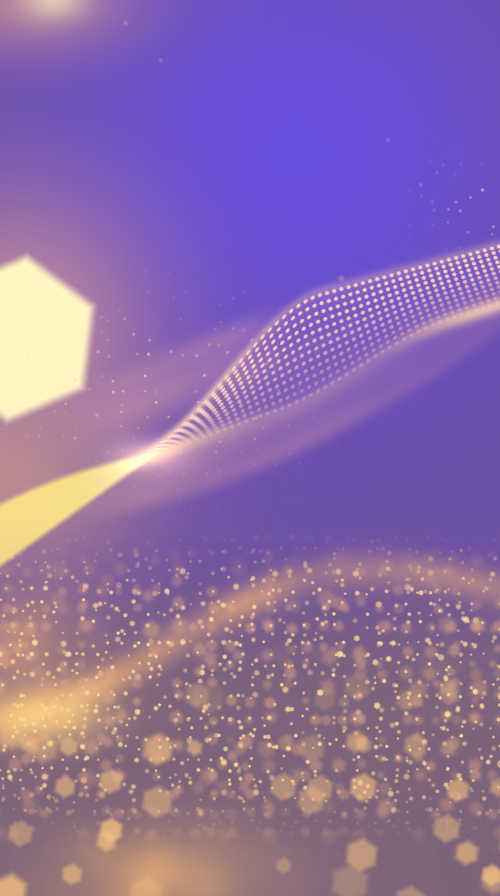
Write a Shadertoy shader that draws this background.

```glsl
// Golden dotted wave and glittering bokeh over a violet haze.

float hash(vec2 p) {
    p = fract(p * vec2(0.1031, 0.1137));
    p += dot(p, p.yx + 33.33);
    return fract((p.x + p.y) * p.x * 17.0);
}

float gradientDot(vec2 cell, vec2 offset) {
    float a = 6.2832 * hash(cell + 19.0);
    return dot(vec2(cos(a), sin(a)), offset);
}

float noise(vec2 p) {
    vec2 i = floor(p), f = fract(p);
    vec2 s = f * f * (3.0 - 2.0 * f), e = vec2(1, 0);
    return mix(mix(gradientDot(i, f), gradientDot(i + e, f - e), s.x),
               mix(gradientDot(i + e.yx, f - e.yx), gradientDot(i + 1.0, f - 1.0), s.x), s.y);
}

// Soft elliptical light
float glow(vec2 p, vec2 centre, vec2 size) {
    vec2 q = (p - centre) / size;
    return exp(-dot(q, q));
}

// Filled strip between two heights
float band(float y, float low, float high, float soft) {
    return smoothstep(low - soft, low + soft, y) * (1.0 - smoothstep(high - soft, high + soft, y));
}

// Distance from the centre of a slightly tilted hexagon to its side
float hexagon(vec2 p) {
    p = abs(mat2(0.993, 0.12, -0.12, 0.993) * p);
    return max(p.x, dot(p, vec2(0.5, 0.866)));
}

// One scattered disc per grid cell; radius and softness are in cell units
float scatter(vec2 p, float cells, float radius, float soft, float density, float seed) {
    vec2 g = p * cells + seed * 7.3, id = floor(g) + seed * 31.0;
    float r = radius * mix(0.55, 1.0, hash(id + 5.0));
    vec2 jitter = vec2(hash(id), hash(id + 71.0)) - 0.5;
    vec2 d = fract(g) - 0.5 - jitter * (1.0 - 2.0 * (radius + soft));
    float lit = step(hash(id + 23.0), density) * mix(0.4, 1.0, hash(id + 47.0));
    return lit * (1.0 - smoothstep(r - soft, r + soft, hexagon(d)));
}

void mainImage(out vec4 fragColor, in vec2 fragCoord) {
    vec2 p = fragCoord / iResolution.y;
    float x = p.x, y = p.y;
    float pixel = 1.0 / iResolution.y;
    vec3 gold = vec3(1.0, 0.83, 0.5), cream = vec3(1.0, 0.96, 0.76), rose = vec3(0.86, 0.61, 0.67);

    // Violet backdrop with warm light on the left
    vec3 col = mix(vec3(0.49, 0.39, 0.48), vec3(0.42, 0.31, 0.65), smoothstep(0.2, 0.45, y));
    col = mix(col, vec3(0.41, 0.31, 0.87), glow(p, vec2(0.33, 0.83), vec2(0.27, 0.25)));
    col = mix(col, rose * 0.92, 0.9 * glow(p, vec2(0.02, 0.63), vec2(0.15, 0.16)));
    col = mix(col, vec3(0.78, 0.58, 0.55), 0.8 * glow(p, vec2(0.0, 0.46), vec2(0.15, 0.09)));
    col = mix(col, rose * 0.9, 0.8 * glow(p, vec2(0.03, 1.0), vec2(0.12, 0.06)));
    col = mix(col, cream, 0.6 * glow(p, vec2(0.06, 1.0), vec2(0.035, 0.022)));

    // Large hexagonal light
    col = mix(col, cream, 1.0 - smoothstep(0.073, 0.087, hexagon(p - vec2(0.019, 0.622))));

    // Edges of the upper wave
    float meshTop = 0.497 + 0.26 * (x - 0.17) + 0.13 * smoothstep(0.15, 0.36, x);
    float meshLow = 0.492 + 0.33 * (x - 0.17) + 0.04 * smoothstep(0.31, 0.5, x);
    float veilLow = 0.427 + 0.2 * (x - 0.13) + 0.65 * (x - 0.13) * (x - 0.13);
    float right = smoothstep(0.15, 0.19, x);

    // Translucent veils
    float silk = 0.8 + 0.5 * noise(vec2(x * 5.0, (y - 0.45 * x) * 35.0));
    float lower = band(y, veilLow, meshLow, 0.012) * smoothstep(0.06, 0.18, x);
    col = mix(col, rose, 0.48 * silk * lower * (1.0 - 0.5 * smoothstep(0.25, 0.5, x)));
    float veilTop = 0.583 + 0.4 * (x - 0.13);
    float upper = band(y, veilTop - 0.065, veilTop, 0.018) * smoothstep(0.04, 0.15, x);
    col = mix(col, rose, 0.5 * silk * upper * (1.0 - smoothstep(0.25, 0.34, x)));
    col = mix(col, rose, 0.22 * silk * right * band(y, meshLow, meshTop, 0.004));

    // Bright lower fold, strongest at both ends
    float ends = 0.25 + 0.75 * smoothstep(0.42, 0.54, x) + 0.6 * (1.0 - smoothstep(0.18, 0.3, x));
    float fold = exp(-pow((y - meshLow) / 0.009, 2.0)) * smoothstep(0.1, 0.17, x);
    col = mix(col, vec3(1.0, 0.82, 0.68), min(0.8 * ends * fold, 1.0));

    // Dotted mesh, rows following the wave
    float span = max(meshTop - meshLow, 0.004);
    float rows = 12.0, v = (y - meshLow) / span;
    vec2 cell = fract(vec2(x * 125.0 + v * 3.0, v * rows)) - 0.5;
    float dotDist = length(cell * vec2(0.008, span / rows));
    float dots = 1.0 - smoothstep(0.0022 - pixel, 0.0022 + pixel, dotDist);
    dots *= right * step(0.0, v) * step(v, 1.0) * mix(0.3, 1.0, smoothstep(0.0, 0.8, v));
    col = mix(col, vec3(1.0, 0.84, 0.77), dots * 0.95);
    float rim = exp(-pow((y - meshTop) / 0.006, 2.0)) * right;
    col = mix(col, vec3(1.0, 0.83, 0.73), rim * mix(0.7, 0.25, smoothstep(0.2, 0.34, x)));

    // Solid golden ribbon and the bright twist
    float ribbon = band(y, 0.368 + 0.72 * x, 0.437 + 0.5 * x - 1.05 * x * x, 0.005);
    ribbon *= 1.0 - smoothstep(0.15, 0.2, x);
    col = mix(col, mix(vec3(1.0, 0.9, 0.54), cream, smoothstep(0.08, 0.17, x)), 0.92 * ribbon);
    col += 0.3 * gold * glow(p, vec2(0.165, 0.492), vec2(0.04, 0.018));

    // Lower glowing wave and ground haze
    float crest = 0.193 + 0.169 * smoothstep(-0.03, 0.4, x) - pow(max(x - 0.42, 0.0), 2.0);
    float haze = 0.85 + 0.6 * noise(p * 16.0);
    float ridge = exp(-pow((y - crest) / 0.02, 2.0));
    col = mix(col, vec3(0.93, 0.69, 0.48), ridge * haze * mix(0.85, 0.5, smoothstep(0.1, 0.4, x)));
    col = mix(col, vec3(0.82, 0.6, 0.5), 0.65 * haze * glow(p, vec2(0.02, 0.27), vec2(0.09, 0.08)));
    col = mix(col, gold, 0.85 * glow(p, vec2(0.05, 0.2), vec2(0.065, 0.028)));
    col = mix(col, vec3(0.93, 0.7, 0.45), 0.75 * haze * glow(p, vec2(0.18, 0.02), vec2(0.12, 0.055)));

    // Bokeh, then fine glitter over the ground
    float ground = band(y, 0.1, 0.37, 0.045);
    for (float i = 0.0; i < 3.0; i++) {
        float blur = scatter(p, 13.0 + 4.0 * i, 0.29, 0.07, 0.3, i + 1.0);
        col = mix(col, vec3(0.98, 0.77, 0.5), 0.75 * blur * (1.0 - smoothstep(0.12, 0.3, y)));
        float puff = scatter(p, 30.0 + 9.0 * i, 0.28, 0.14, 0.4, i + 5.0);
        col = mix(col, vec3(0.9, 0.66, 0.53), 0.5 * puff * band(y, 0.08, 0.36, 0.05));
        float glitter = scatter(p, 52.0 + 17.0 * i, 0.17, 0.08, 0.42, i + 9.0);
        col = mix(col, vec3(1.0, 0.85, 0.6), glitter * ground);
    }

    // Airborne dust above the wave
    float dust = glow(p, vec2(0.17, 0.57), vec2(0.14, 0.09)) + glow(p, vec2(0.55, 0.77), vec2(0.08, 0.04));
    col = mix(col, vec3(1.0, 0.8, 0.73), 0.8 * dust * scatter(p, 75.0, 0.13, 0.08, 0.35, 14.0));
    col = mix(col, rose, 0.5 * scatter(p, 24.0, 0.07, 0.05, 0.06, 17.0) * smoothstep(0.6, 0.7, y));

    fragColor = vec4(clamp(col, 0.0, 1.0), 1.0);
}
```
